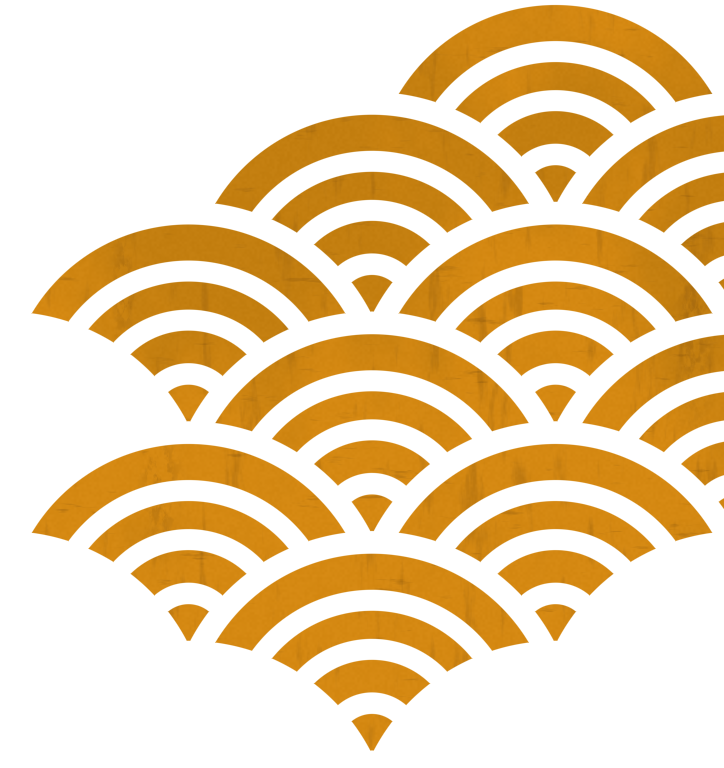
Write a Shadertoy shader that draws this pattern.

```glsl
// Ochre wave-scale fans (seigaiha) stacked in a diamond on white paper.
// Each fan is four arc bands trimmed by the circles of the fans below it;
// layered value noise gives the ink its worn, smudged tone.

const vec2 SHEET = vec2(722.0, 767.0);       // design units across the canvas
const vec2 FIRST_TOP = vec2(188.0, 5.0);     // crest of column 0, row 0
const vec2 STEP = vec2(183.0, 109.6);        // column and row spacing
const float FAN_RADIUS = 182.0;
const float TRIM_RADIUS = 204.7;             // fan radius plus white gap

const vec3 PAPER = vec3(1.0);
const vec3 BRIGHT_OCHRE = vec3(0.835, 0.535, 0.070);
const vec3 DARK_OCHRE = vec3(0.765, 0.495, 0.060);
const vec3 STAIN = vec3(0.64, 0.405, 0.055);

float hash(vec2 p) {
    vec3 q = fract(vec3(p.xyx) * 0.1031);
    q += dot(q, q.yzx + 33.33);
    return fract((q.x + q.y) * q.z);
}

float noise(vec2 p) {
    vec2 cell = floor(p), f = fract(p);
    f = f * f * (3.0 - 2.0 * f);
    float low = mix(hash(cell), hash(cell + vec2(1, 0)), f.x);
    float high = mix(hash(cell + vec2(0, 1)), hash(cell + vec2(1, 1)), f.x);
    return mix(low, high, f.y);
}

float fbm(vec2 p) {
    float sum = 0.0, gain = 0.5;
    for (int i = 0; i < 4; i++) {
        sum += gain * noise(p);
        p = p * 2.03 + 17.0;
        gain *= 0.5;
    }
    return sum;
}

float circle(vec2 p, vec2 center, float radius) {
    return length(p - center) - radius;
}

// Disc whose crest lies "depth" below the fan crest; centers sink slightly.
float arcDisc(vec2 p, float depth) {
    return circle(p, vec2(0.0, FAN_RADIUS + 0.06 * depth), FAN_RADIUS - 0.94 * depth);
}

// Signed distance to one fan; p is relative to its crest, y pointing down.
float fan(vec2 p) {
    const vec2 bands[4] = vec2[4](vec2(0, 36), vec2(57, 85), vec2(106, 138.5), vec2(160, 230));
    float d = 1e4;
    for (int i = 0; i < 4; i++) {
        float band = arcDisc(p, bands[i].x);
        if (i < 3) band = max(band, -arcDisc(p, bands[i].y));
        d = min(d, band);
    }
    vec2 mirrored = vec2(abs(p.x), p.y);
    float side = circle(mirrored, vec2(STEP.x, STEP.y + FAN_RADIUS), TRIM_RADIUS);
    float below = circle(p, vec2(0.0, 2.0 * STEP.y + FAN_RADIUS), TRIM_RADIUS);
    return max(d, -min(side, below));
}

// Walk the two diagonals of the diamond.
float fanStack(vec2 p) {
    float d = 1e4;
    for (int a = 1; a <= 3; a++) {
        for (int b = -1; b <= 2; b++) {
            if (a < b) continue;
            vec2 gridPos = vec2(a - b, a + b);
            d = min(d, fan(p - FIRST_TOP - gridPos * STEP));
        }
    }
    return d;
}

float patchAt(vec2 p, vec2 center, vec2 size) {
    vec2 q = (p - center) / size;
    return exp(-dot(q, q));
}

vec3 wornInk(vec2 p) {
    // Broad tone: darker to the upper left and along the right edge
    float shade = 0.95 * patchAt(p, vec2(250, 190), vec2(220, 180));
    shade += 0.8 * patchAt(p, vec2(725, 250), vec2(85, 190));
    shade += 0.45 * patchAt(p, vec2(570, 130), vec2(90, 90));
    shade += 0.9 * (fbm(p / vec2(55, 90)) - 0.42);
    vec3 ink = mix(BRIGHT_OCHRE, DARK_OCHRE, smoothstep(0.1, 0.75, shade));

    // Vertical smudges and sparse horizontal scratches
    float smudge = smoothstep(0.56, 0.80, fbm(p / vec2(12, 60) + 5.0));
    float scratch = smoothstep(0.66, 0.84, fbm(p / vec2(34, 7) + 41.0));
    float streaks = patchAt(p, vec2(123, 285), vec2(9, 55))
                  + patchAt(p, vec2(160, 485), vec2(16, 50))
                  + patchAt(p, vec2(692, 335), vec2(16, 70));
    float speckle = smoothstep(0.38, 0.65, fbm(p / vec2(5, 9)));
    float stain = 0.45 * smudge + 0.5 * scratch + 0.55 * streaks * speckle;
    ink = mix(ink, STAIN, clamp(stain, 0.0, 0.8));
    return ink + 0.018 * (noise(p / 2.5) - 0.5);
}

void mainImage(out vec4 fragColor, in vec2 fragCoord) {
    vec2 uv = fragCoord / iResolution.xy;
    vec2 p = vec2(uv.x, 1.0 - uv.y) * SHEET;
    float pixel = SHEET.y / iResolution.y;
    float coverage = smoothstep(0.75, -0.75, fanStack(p) / pixel);
    fragColor = vec4(mix(PAPER, wornInk(p), coverage), 1.0);
}
```
